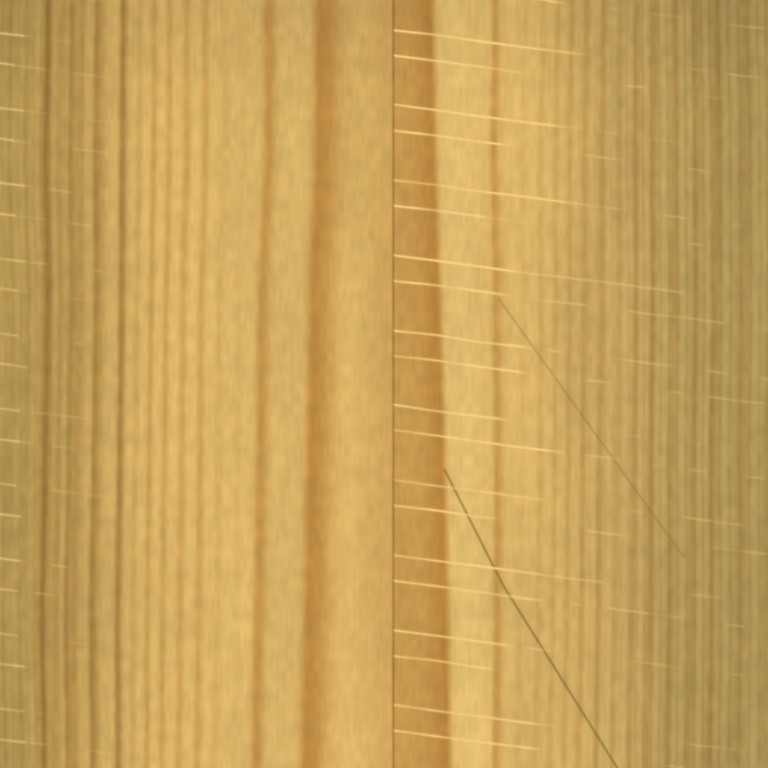
A Shadertoy shader for this texture:

```glsl
const float SEAM_X = 0.512;
const vec3 PALE_WOOD = vec3(0.865, 0.715, 0.415);
const vec3 AMBER_WOOD = vec3(0.70, 0.485, 0.215);
const vec3 BROWN_RING = vec3(0.58, 0.40, 0.17);
const vec3 SCRATCH_GLINT = vec3(0.98, 0.83, 0.51);
const vec3 CRACK_GREY = vec3(0.48, 0.39, 0.21);

float hash(vec2 p) {
    p = fract(p * vec2(0.1031, 0.1130));
    p += dot(p, p.yx + 33.33);
    return fract((p.x + p.y) * p.x * 17.0);
}

float noise(vec2 p) {
    vec2 cell = floor(p), f = fract(p);
    f = f * f * (3.0 - 2.0 * f);
    float low = mix(hash(cell), hash(cell + vec2(1, 0)), f.x);
    float high = mix(hash(cell + vec2(0, 1)), hash(cell + vec2(1, 1)), f.x);
    return mix(low, high, f.y);
}

float bell(float d, float width) {
    return exp(-d * d / (width * width));
}

// Growth ring with a different softness on each side
float ring(float d, float leftWidth, float rightWidth) {
    return bell(d, d < 0.0 ? leftWidth : rightWidth);
}

float segmentDistance(vec2 p, vec2 a, vec2 b) {
    vec2 ab = b - a;
    return length(p - a - ab * clamp(dot(p - a, ab) / dot(ab, ab), 0.0, 1.0));
}

// Faint parallel rings with uneven spacing and strength
float fineRings(float x, float count) {
    float phase = x * count + 1.5 * noise(vec2(x * 13.0, 4.0));
    float strength = 0.3 + 0.7 * noise(vec2(x * 31.0, 9.0));
    return pow(0.5 + 0.5 * cos(6.2832 * phase), 2.0) * strength;
}

// Repeated slanting saw marks, each with its own length
float sawMarks(vec2 p, float offset, float reach, float seed) {
    float period = 0.0977;
    float wobble = 0.002 * (noise(vec2(p.x * 18.0, p.y * 9.0 + seed)) - 0.5);
    float row = (p.y + 0.13 * p.x + offset + wobble) / period;
    float id = floor(row + 0.5);
    float end = reach * (0.65 + 0.7 * hash(vec2(id + 40.0, seed)));
    float broken = noise(vec2(p.x * 38.0, id * 7.3 + seed));
    float solid = 1.0 - smoothstep(end * 0.85, end, p.x);
    float trail = 0.38 * smoothstep(0.5, 0.8, broken);
    float strength = max(solid * (0.4 + 0.6 * broken), trail);
    return bell((row - id) * period, 0.0019) * strength;
}

void mainImage(out vec4 fragColor, in vec2 fragCoord) {
    vec2 uv = fragCoord / iResolution.xy;
    float x = uv.x, y = uv.y, rise = y - 0.5;
    float rightBoard = smoothstep(SEAM_X - 0.001, SEAM_X + 0.001, x);
    float sway = 0.007 * (noise(vec2(x * 3.0, y * 5.0 + 2.0)) - 0.5);
    float gx = x + sway;

    // Broad colour drift and faint rings
    vec3 col = PALE_WOOD * (0.96 + 0.07 * noise(uv * vec2(16.0, 5.0)));
    float calm = smoothstep(0.26, 0.36, x) * (1.0 - smoothstep(0.62, 0.73, x));
    float rings = fineRings(gx - 0.012 * rise, 42.0) * (1.0 - calm);
    col = mix(col, AMBER_WOOD, 0.42 * rings);
    float dense = fineRings(gx, 95.0) * (smoothstep(0.68, 0.95, x) + smoothstep(0.15, 0.0, x));
    col = mix(col, BROWN_RING, 0.22 * dense);

    // Narrow brown rings of the left board
    for (int i = 0; i < 4; i++) {
        float n = float(i);
        float center = 0.054 + 0.033 * n + 0.007 * hash(vec2(n, 3.0)) + 0.009 * rise;
        float strength = 0.36 + 0.3 * hash(vec2(n + 2.0, 8.0));
        col = mix(col, BROWN_RING, strength * ring(gx - center, 0.004, 0.006));
    }

    // Wide amber rings
    float inner = ring(gx - 0.341 - 0.018 * rise, 0.007, 0.010);
    float heart = ring(gx - 0.408 - 0.020 * rise, 0.009, 0.028);
    col = mix(col, AMBER_WOOD, 0.58 * inner * (1.0 - rightBoard));
    col = mix(col, AMBER_WOOD, 0.78 * heart * (1.0 - rightBoard));
    col = mix(col, AMBER_WOOD, 0.25 * smoothstep(0.44, 0.51, x) * (1.0 - rightBoard));

    // Right board: dark band against a pale edge, then a thin ring
    float edge = gx - 0.576 + 0.022 * rise;
    float band = rightBoard * (1.0 - smoothstep(-0.006, 0.007, edge));
    col = mix(col, AMBER_WOOD, band * (0.50 + 0.38 * bell(edge, 0.022)));
    col += vec3(0.025, 0.03, 0.03) * bell(edge - 0.026, 0.022) * rightBoard;
    col = mix(col, AMBER_WOOD, 0.52 * ring(gx - 0.646, 0.005, 0.007));

    // Fibres and soft mottling
    col *= 1.0 + 0.05 * (noise(uv * vec2(260.0, 60.0)) - 0.5);
    col *= 1.0 + 0.055 * (noise(uv * vec2(95.0, 75.0) + 7.0) - 0.5);

    // Side shading, cooler at the right
    float shadeLeft = smoothstep(0.24, 0.0, x), shadeRight = smoothstep(0.62, 1.0, x);
    col *= 1.0 - vec3(0.17, 0.16, 0.19) * shadeLeft;
    col *= 1.0 - vec3(0.20, 0.17, 0.15) * shadeRight;
    col *= 1.0 - 0.05 * smoothstep(0.85, 1.0, y);

    // Hairline cracks
    float crack = segmentDistance(uv, vec2(0.579, 0.388), vec2(0.655, 0.238));
    crack = min(crack, segmentDistance(uv, vec2(0.655, 0.238), vec2(0.81, -0.01)));
    float faintCrack = segmentDistance(uv, vec2(0.65, 0.61), vec2(0.89, 0.275));
    col = mix(col, CRACK_GREY, 0.55 * bell(crack, 0.0018) + 0.25 * bell(faintCrack, 0.0018));

    // Paired saw marks, faint on the far left
    vec2 board = vec2(x - SEAM_X, y);
    float marks = max(sawMarks(board, 0.016, 0.20, 1.0), sawMarks(board, 0.049, 0.18, 5.0));
    marks *= rightBoard * (1.0 - 0.4 * shadeRight);
    float leftMarks = max(sawMarks(uv, 0.02, 0.03, 11.0), sawMarks(uv, 0.06, 0.03, 17.0));
    marks += 0.6 * leftMarks * smoothstep(0.19, 0.08, x);
    col = mix(col, SCRATCH_GLINT, clamp(marks, 0.0, 0.9));

    // Seam between the boards
    col *= 1.0 - vec3(0.15, 0.21, 0.24) * bell(x - SEAM_X, 0.0018);
    fragColor = vec4(col, 1.0);
}
```
